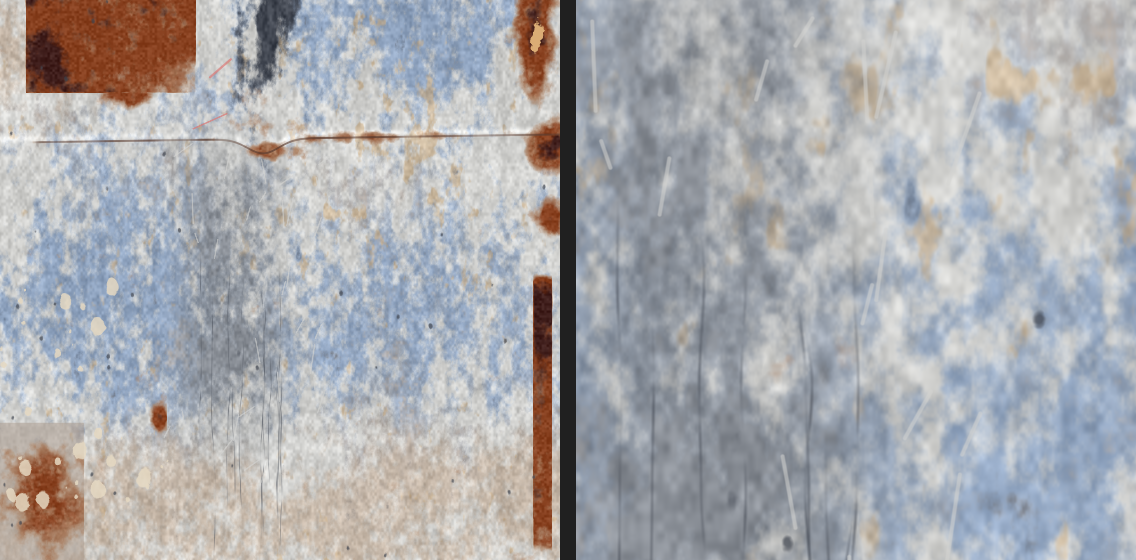
Left, the full canvas; right, a detail of the centre.
A three.js fragment shader for this texture:

```glsl
varying vec2 vUv;

const vec3 PALE = vec3(0.83, 0.83, 0.82);
const vec3 BLUE = vec3(0.55, 0.63, 0.74);
const vec3 GREY = vec3(0.53, 0.55, 0.58);
const vec3 SLATE = vec3(0.25, 0.27, 0.31);
const vec3 BEIGE = vec3(0.77, 0.70, 0.63);
const vec3 CREAM = vec3(0.90, 0.85, 0.76);
const vec3 TAN = vec3(0.67, 0.50, 0.38);
const vec3 RUST = vec3(0.53, 0.25, 0.12);
const vec3 DARK_RUST = vec3(0.25, 0.12, 0.11);
const vec3 CRAYON = vec3(0.86, 0.48, 0.47);

float hash(vec2 p) {
  return fract(sin(dot(p, vec2(127.1, 311.7))) * 43758.5453);
}

float noise(vec2 p) {
  vec2 i = floor(p), f = fract(p);
  f = f * f * (3.0 - 2.0 * f);
  return mix(mix(hash(i), hash(i + vec2(1.0, 0.0)), f.x),
             mix(hash(i + vec2(0.0, 1.0)), hash(i + 1.0), f.x), f.y);
}

// Fractal noise centred on zero
float fbm(vec2 p) {
  float sum = 0.0, amp = 0.5;
  for (int i = 0; i < 4; i++) {
    sum += amp * (noise(p) - 0.5);
    p = p * 2.03 + 17.3;
    amp *= 0.55;
  }
  return sum;
}

float blob(vec2 p, vec2 centre, vec2 radius) {
  vec2 q = (p - centre) / radius;
  return exp(-dot(q, q));
}

float box(vec2 p, vec2 lo, vec2 hi, vec2 blur) {
  vec2 a = smoothstep(lo - blur, lo + blur, p) * (1.0 - smoothstep(hi - blur, hi + blur, p));
  return a.x * a.y;
}

float stroke(vec2 p, vec2 a, vec2 b, float width) {
  vec2 ab = b - a;
  float t = clamp(dot(p - a, ab) / dot(ab, ab), 0.0, 1.0);
  return 1.0 - smoothstep(0.3 * width, width, length(p - a - t * ab));
}

// Weathered blue paint over pale zinc
vec3 paintedMetal(vec2 p) {
  float broad = fbm(p * vec2(6.0, 5.0));
  float streak = fbm(p * vec2(42.0, 11.0) + 7.0);
  float flake = fbm(p * vec2(75.0, 52.0) + 19.0);
  float wear = broad * 1.2 + streak * 1.1 + flake * 1.4;
  float blue = blob(p, vec2(0.7, 0.94), vec2(0.27, 0.15))
    + 0.8 * blob(p, vec2(0.13, 0.46), vec2(0.24, 0.21))
    + 0.62 * blob(p, vec2(0.7, 0.47), vec2(0.38, 0.23));
  vec3 color = mix(PALE, BLUE, smoothstep(0.1, 0.95, blue + wear));

  float warm = 0.62 * (1.0 - smoothstep(0.1, 0.32, p.y)) + 0.6 * blob(p, vec2(0.0, 0.87), vec2(0.12, 0.11))
    + 0.35 * blob(p, vec2(0.62, 0.67), vec2(0.2, 0.1));
  color = mix(color, BEIGE, 0.85 * smoothstep(0.15, 0.8, warm + broad + flake));
  float ochre = fbm(p * vec2(48.0, 26.0) + 31.0) + 0.12 * blob(p, vec2(0.64, 0.72), vec2(0.28, 0.25));
  color = mix(color, vec3(0.78, 0.67, 0.52), 0.65 * smoothstep(0.2, 0.36, ochre));

  float grey = box(p, vec2(0.34, 0.22), vec2(0.5, 0.72), vec2(0.06, 0.1));
  color = mix(color, GREY, clamp(grey * (0.72 + 1.1 * wear), 0.0, 1.0));
  float stain = blob(p, vec2(0.48 + 0.12 * (p.y - 0.93), 0.95), vec2(0.045, 0.13));
  color = mix(color, SLATE, smoothstep(0.3, 0.75, stain + streak + 0.6 * flake));
  float grain = noise(p * vec2(240.0, 170.0)) + noise(p * vec2(120.0, 60.0) + 5.0) - 1.0;
  return color + 0.11 * grain + 0.13 * streak;
}

// Rust strength before it is broken up by noise
float rustField(vec2 p) {
  float f = box(p, vec2(0.046, 0.834), vec2(0.35, 1.1), vec2(0.0015)) * (0.95 - 0.5 * smoothstep(0.2, 0.37, p.x) * (1.0 - smoothstep(0.85, 0.96, p.y)));
  f += 0.4 * blob(p, vec2(0.085, 0.89), vec2(0.04, 0.05));
  f = max(f, blob(p, vec2(0.235, 0.828), vec2(0.05, 0.024)) * step(p.y, 0.834));
  f = max(f, 1.25 * blob(p, vec2(0.955, 0.94), vec2(0.034, 0.11)));
  f = max(f, 1.2 * blob(p, vec2(0.985, 0.735), vec2(0.04, 0.045)));
  f = max(f, blob(p, vec2(0.985, 0.61), vec2(0.03, 0.035)));
  float strip = box(p, vec2(0.952, 0.02), vec2(0.986, 0.505), vec2(0.0015, 0.015));
  f = max(f, strip * (0.85 + 0.5 * blob(p, vec2(0.967, 0.42), vec2(0.03, 0.09))));
  f = max(f, 0.95 * blob(p, vec2(0.08, 0.11), vec2(0.075, 0.09)) * step(p.x, 0.15));
  f = max(f, blob(p, vec2(0.285, 0.25), vec2(0.018, 0.03)) * step(p.x, 0.298));
  f = max(f, 0.8 * blob(p, vec2(0.485, 0.73), vec2(0.05, 0.02)));
  return max(f, 0.4 * blob(p, vec2(0.47, 0.79), vec2(0.1, 0.06)));
}

vec3 addRust(vec3 color, vec2 p, float field) {
  float mottle = fbm(p * vec2(55.0, 45.0) + 3.0);
  float f = field + 0.7 * fbm(p * 22.0 + 11.0) + 0.6 * mottle;
  vec3 rust = mix(RUST, TAN, smoothstep(0.05, 0.5, mottle + 0.08));
  rust = mix(rust, DARK_RUST, smoothstep(0.95, 1.3, f));
  rust += 0.12 * (noise(p * 230.0) - 0.5);
  color = mix(color, TAN, 0.75 * smoothstep(0.25, 0.55, f));
  return mix(color, rust, smoothstep(0.45, 0.75, f));
}

void main() {
  vec2 p = vUv;
  vec3 color = paintedMetal(p);
  color = mix(color, vec3(0.66, 0.60, 0.55), 0.55 * box(p, vec2(-1.0), vec2(0.15, 0.245), vec2(0.0015)));

  // Folded seam
  float d = p.y - 0.745 - 0.015 * p.x + 0.026 * blob(p, vec2(0.47, 0.74), vec2(0.04, 0.2));
  float seam = smoothstep(0.05, 0.08, p.x) * (0.4 + 0.6 * noise(p * vec2(30.0, 4.0)));
  color += 0.1 * exp(-pow((d - 0.007) / 0.006, 2.0));
  float seamRust = 0.6 * seam * smoothstep(0.35, 0.55, p.x) * exp(-pow(d / 0.012, 2.0));
  color = addRust(color, p, max(rustField(p), seamRust));
  color = mix(color, vec3(0.36, 0.24, 0.19), 0.85 * seam * (1.0 - smoothstep(0.0006, 0.003, abs(d))));

  // Drips, scratches, paint chips and pits
  for (int i = 0; i < 36; i++) {
    float k = float(i);
    vec2 r = vec2(hash(vec2(k, 1.3)), hash(vec2(k, 4.7)));
    vec2 s = vec2(hash(vec2(k, 8.1)), hash(vec2(k, 9.9)));
    float dripX = 0.34 + 0.17 * r.x + 0.008 * (noise(vec2(k, p.y * 16.0)) - 0.5);
    float drip = box(p, vec2(dripX - 0.0008, 0.25 * s.x), vec2(dripX + 0.0008, 0.25 + 0.3 * r.y), vec2(0.001, 0.03));
    color = mix(color, SLATE, 0.5 * drip * step(k, 11.0) * noise(vec2(k, p.y * 45.0)));
    vec2 c = vec2(0.28 + 0.3 * r.x, 0.12 + 0.62 * r.y);
    color = mix(color, PALE, 0.55 * stroke(p, c, c + vec2(0.04 * s.x - 0.008, 0.015 + 0.04 * s.y), 0.0018));
    float ragged = 0.012 * fbm(p * 65.0 + k);
    float chip = length((p - vec2(0.3 * s.x, 0.1 + 0.4 * s.y)) * vec2(1.2, 0.9)) + ragged;
    float size = 0.002 + 0.016 * pow(r.x, 5.0);
    color = mix(color, CREAM, 0.85 * (1.0 - smoothstep(size - 0.0015, size + 0.0015, chip)));
    float pit = length((p - s.yx) * vec2(1.0, 0.7)) + 0.5 * ragged;
    color = mix(color, SLATE, 0.7 * (1.0 - smoothstep(0.001, 0.004, pit)));
  }

  // Peeling cream in the right rust and pink crayon marks
  float peel = blob(p, vec2(0.96 + 0.02 * fbm(p * 25.0), 0.94), vec2(0.013, 0.055)) + fbm(p * 70.0);
  color = mix(color, vec3(0.86, 0.68, 0.46), smoothstep(0.6, 0.75, peel));
  float crayon = stroke(p, vec2(0.375, 0.862), vec2(0.412, 0.894), 0.003) + stroke(p, vec2(0.345, 0.77), vec2(0.405, 0.797), 0.002);
  color = mix(color, CRAYON, 0.7 * crayon);
  gl_FragColor = vec4(clamp(color, 0.0, 1.0), 1.0);
}
```
